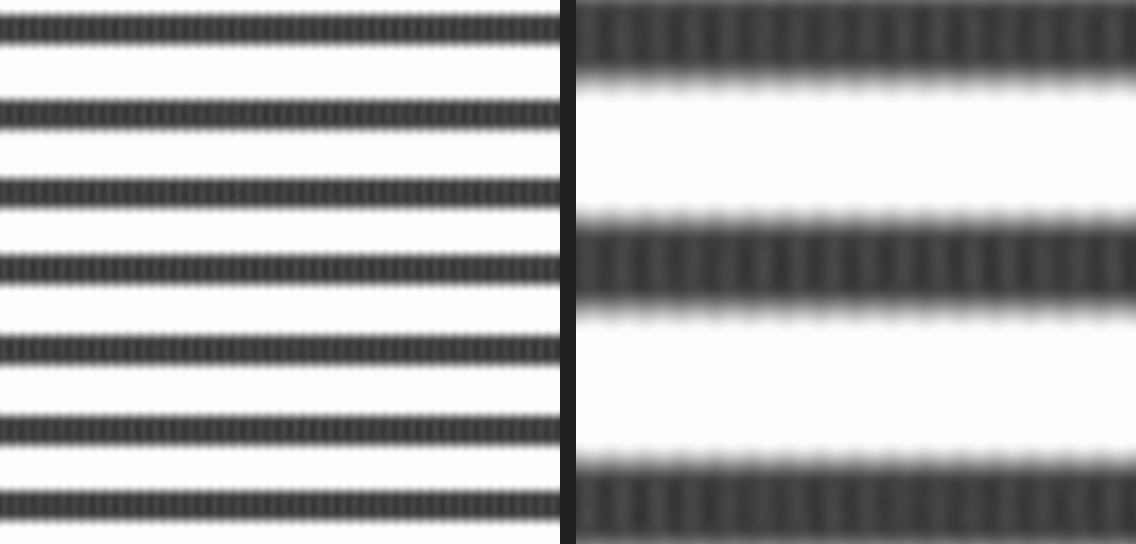
Left, the full canvas; right, a detail of the centre.
Reproduce this pattern procedurally as a Shadertoy shader.

```glsl
// Seven soft charcoal bands on near-white paper, each faintly ribbed crosswise.
// A loop lays the bands at slightly uneven heights; every band has a blurred
// profile, dark ribs of varying strength and a little smooth grain.

const int BAND_COUNT = 7;
const float RIB_COUNT = 48.0;
const float PI = 3.14159;
const vec3 PAPER = vec3(0.992);
const vec3 CHARCOAL = vec3(0.245);

float hash(vec2 p) {
    vec3 q = fract(vec3(p.xyx) * 0.1031);
    q += dot(q, q.yzx + 33.33);
    return fract((q.x + q.y) * q.z);
}

float valueNoise(vec2 p) {
    vec2 cell = floor(p);
    vec2 f = fract(p);
    f = f * f * (3.0 - 2.0 * f);
    float low = mix(hash(cell), hash(cell + vec2(1, 0)), f.x);
    float high = mix(hash(cell + vec2(0, 1)), hash(cell + vec2(1, 1)), f.x);
    return mix(low, high, f.y);
}

// Distance of a band's centre below the top edge, in canvas heights
float bandCentre(float row) {
    float drift = 0.0087 * sin(PI * row / 6.0)
                + 0.0019 * sin(PI * row / 3.0)
                + 0.0050 * sin(PI * row / 2.0);
    return 0.0535 + 0.1459 * row + drift;
}

// Band opacity; the lower edge (positive offset) fades further than the upper
float bandCoverage(float offset) {
    float fadeEnd = offset > 0.0 ? 0.0430 : 0.0400;
    return 1.0 - smoothstep(0.0127, fadeEnd, abs(offset));
}

// Signed rib wave, strongest on the band's centre line
float ribShade(float x, float offset, float row) {
    float ribs = x * RIB_COUNT + 0.25 * hash(vec2(row, 7.0));
    float strength = mix(0.55, 1.0, valueNoise(vec2(ribs * 0.6, row * 5.0)));
    float fade = 1.0 - smoothstep(0.007, 0.023, abs(offset));
    return cos(2.0 * PI * ribs) * strength * fade;
}

void mainImage(out vec4 fragColor, in vec2 fragCoord) {
    vec2 uv = fragCoord / iResolution.xy;
    float depth = 1.0 - uv.y;
    vec3 color = PAPER;

    for (int i = 0; i < BAND_COUNT; i++) {
        float row = float(i);
        float offset = depth - bandCentre(row);
        float ribs = ribShade(uv.x, offset, row);

        // Ribs swell the edge slightly, giving it a fine scallop
        float swell = 1.0 - 0.02 * cos(2.0 * PI * uv.x * RIB_COUNT);
        float coverage = bandCoverage(offset * swell);

        float grain = valueNoise(uv * vec2(140.0, 120.0)) - 0.5;
        vec3 ink = CHARCOAL - 0.038 * ribs + 0.018 * grain;
        color = mix(color, ink, coverage);
    }

    fragColor = vec4(color, 1.0);
}
```
